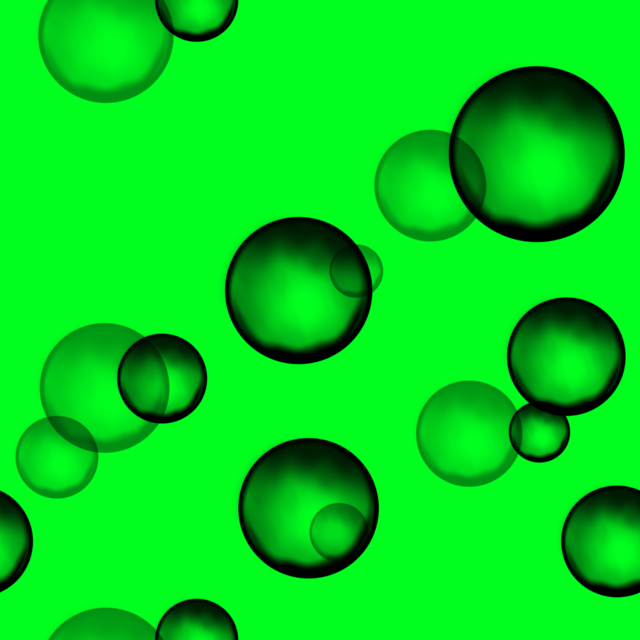
Give the GLSL for this pattern, as a WebGL 2 fragment shader.

```glsl
#version 300 es
precision highp float;

uniform vec2 u_resolution;
out vec4 fragColor;

float hash(vec2 p) {
    p = fract(p * vec2(0.1031, 0.1137) + 0.37);
    p += dot(p, p.yx + 33.33);
    return fract((p.x + p.y) * p.x * 7.31);
}

float valueNoise(vec2 p) {
    vec2 cell = floor(p);
    vec2 f = fract(p);
    f = f * f * (3.0 - 2.0 * f);
    float low = mix(hash(cell), hash(cell + vec2(1, 0)), f.x);
    float high = mix(hash(cell + vec2(0, 1)), hash(cell + vec2(1, 1)), f.x);
    return mix(low, high, f.y);
}

// Light passing through a glass ball of radius 1 at point p.
float glassLight(vec2 p) {
    float d = length(p);
    // Slanted brush-like streaks, broad and fine
    vec2 slant = vec2(p.x + 0.3 * p.y, p.y - 0.3 * p.x);
    float streaks = valueNoise(slant * vec2(6.0, 2.2) + 20.0) - 0.5;
    streaks += 0.6 * (valueNoise(slant * vec2(13.0, 3.5) + 70.0) - 0.5);
    float waves = valueNoise(p * vec2(4.0, 3.0) + 50.0) - 0.5;

    // Bright core falling off to a mid tone
    float core = length(p - vec2(0.06, -0.2));
    float light = 1.0 - 0.48 * smoothstep(0.08, 0.95, core + 0.12 * streaks + 0.1 * waves);
    light *= 1.0 + 0.2 * streaks * smoothstep(0.0, 0.45, core);

    // Dark cap on top, bending down the sides
    float cap = p.y + 0.15 * p.x * p.x + 0.12 * p.x + 0.14 * waves + 0.06 * streaks;
    light *= 1.0 - 0.8 * smoothstep(0.2, 0.85, cap);

    // Black crescent below and a narrow black rim all round
    float crescent = length(p - vec2(-0.03, 0.1)) + 0.07 * waves;
    light *= 1.0 - smoothstep(0.83, 1.0, crescent);
    light *= 1.0 - smoothstep(0.88, 1.0, d);

    // Faint reflected arcs low on both sides
    float arc = smoothstep(0.87, 0.91, d) * (1.0 - smoothstep(0.92, 0.96, d));
    float sides = smoothstep(0.55, 0.85, abs(p.x)) * (1.0 - smoothstep(-0.2, 0.3, p.y));
    return clamp(light + 0.14 * arc * sides, 0.0, 1.0);
}

void main() {
    vec2 uv = gl_FragCoord.xy / u_resolution;
    float pixel = 1.0 / min(u_resolution.x, u_resolution.y);
    float transmission = 1.0;

    // Bubbles alternate between dense and faint, wrapped at the canvas edges
    for (int i = 0; i < 15; i++) {
        float k = float(i);
        bool faint = i % 2 == 1;
        vec2 jitter = 0.1 * vec2(sin(2.3 * k), cos(3.7 * k));
        vec2 center = k * vec2(0.7549, 0.5698) + jitter + vec2(-0.157, 0.225);
        float radius = mix(0.043, 0.138, fract(k * 0.618 + 0.05)) * (faint ? 0.82 : 1.0);
        float density = faint ? 0.44 : 1.0;

        vec2 p = (fract(uv - center + 0.5) - 0.5) / radius;
        float d = length(p);
        float blur = pixel / radius;
        float inside = 1.0 - smoothstep(1.0 - blur, 1.0 + blur, d);

        // Soft shadow just outside the upper left rim
        float halo = 0.16 * exp(-max(d - 1.0, 0.0) * 28.0);
        halo *= smoothstep(0.5, 1.0, dot(p, vec2(-0.82, 0.57)));

        float shade = mix(halo, 1.0 - glassLight(p), inside);
        transmission *= 1.0 - density * shade;
    }

    vec3 neonGreen = vec3(0.0, 1.0, 0.12);
    fragColor = vec4(neonGreen * transmission, 1.0);
}
```
